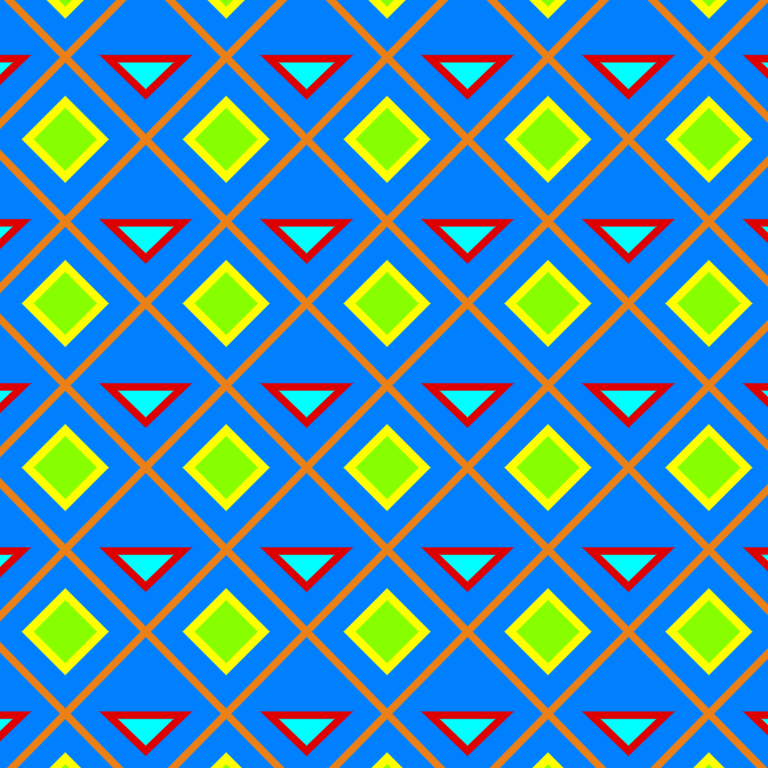
A Shadertoy shader for this pattern:

```glsl
const vec3 BLUE   = vec3(0.0, 0.5, 1.0);
const vec3 ORANGE = vec3(0.92, 0.50, 0.09);
const vec3 YELLOW = vec3(1.0, 1.0, 0.0);
const vec3 LIME   = vec3(0.53, 1.0, 0.0);
const vec3 RED    = vec3(0.87, 0.0, 0.0);
const vec3 CYAN   = vec3(0.0, 1.0, 1.0);

const vec2 PERIOD = vec2(0.2095, 0.2137);
const vec2 ORIGIN = vec2(0.085, 0.1775);

// Offset from the nearest centre of a grid with the given period
vec2 repeatCentered(vec2 p, vec2 period) {
    return p - period * floor(p / period + 0.5);
}

// Signed distance to a rhombus with the given half diagonals
float rhombusDistance(vec2 p, vec2 halfDiagonals) {
    vec2 slope = 1.0 / halfDiagonals;
    return (dot(abs(p), slope) - 1.0) / length(slope);
}

// Downward triangle with its flat top edge centred on the origin;
// mitred distance keeps inset corners sharp
float triangleDistance(vec2 p, float halfWidth, float height) {
    vec2 normal = normalize(vec2(height, -halfWidth));
    float side = dot(vec2(abs(p.x), p.y + height), normal);
    return max(p.y, side);
}

vec3 paint(vec3 base, vec3 ink, float dist, float softness) {
    return mix(base, ink, 1.0 - smoothstep(-softness, softness, dist));
}

void mainImage(out vec4 fragColor, in vec2 fragCoord) {
    vec2 uv = fragCoord / iResolution.y;
    float softness = max(0.0012, 0.7 / iResolution.y);

    vec2 diamondCell = repeatCentered(uv - ORIGIN, PERIOD);
    vec2 triangleCell = repeatCentered(uv - ORIGIN - 0.5 * PERIOD, PERIOD);

    // Diagonal lattice
    float lattice = abs(rhombusDistance(diamondCell, 0.5 * PERIOD)) - 0.0049;
    vec3 color = paint(BLUE, ORANGE, lattice, softness);

    // Bordered diamonds
    float diamond = rhombusDistance(diamondCell, vec2(0.0567));
    color = paint(color, YELLOW, diamond, softness);
    color = paint(color, LIME, diamond + 0.011, softness);

    // Bordered triangles in the alternate cells
    float triangle = triangleDistance(triangleCell - vec2(0.0, 0.003), 0.0605, 0.0582);
    color = paint(color, RED, triangle, softness);
    color = paint(color, CYAN, triangle + 0.0098, softness);

    fragColor = vec4(color, 1.0);
}
```
